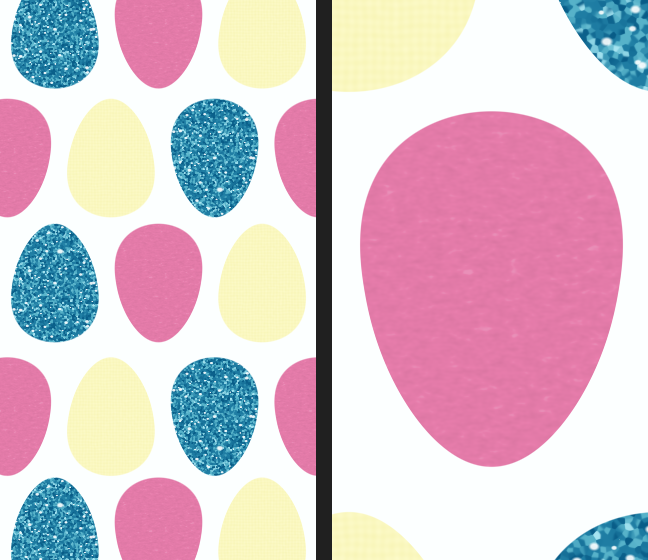
Left, the full canvas; right, a detail of the centre.
Write a WebGL 2 fragment shader that draws this pattern.

```glsl
#version 300 es
precision highp float;

uniform vec2 u_resolution;
out vec4 fragColor;

const vec3 WHITE = vec3(0.99, 1.0, 1.0);
const vec3 PINK = vec3(0.89, 0.48, 0.66);
const vec3 PALE_PINK = vec3(0.89, 0.67, 0.78);
const vec3 YELLOW = vec3(0.98, 0.97, 0.75);
const vec3 DEEP_BLUE = vec3(0.03, 0.36, 0.53);
const vec3 BLUE = vec3(0.12, 0.49, 0.64);
const vec3 LIGHT_BLUE = vec3(0.34, 0.70, 0.79);

vec2 hash2(vec2 p) {
    vec3 q = fract(p.xyx * vec3(0.1031, 0.1030, 0.0973));
    q += dot(q, q.yzx + 33.33);
    return fract((q.xx + q.yz) * q.zy);
}

float corner(vec2 cell, vec2 offset, vec2 f) {
    return dot(hash2(cell + offset) * 2.0 - 1.0, f - offset);
}

float gradientNoise(vec2 p) {
    vec2 i = floor(p), f = p - i;
    vec2 s = f * f * f * (f * (f * 6.0 - 15.0) + 10.0);
    return mix(mix(corner(i, vec2(0, 0), f), corner(i, vec2(1, 0), f), s.x),
               mix(corner(i, vec2(0, 1), f), corner(i, vec2(1, 1), f), s.x), s.y);
}

// Approximate signed distance to an egg whose narrow end points up
float eggDistance(vec2 p) {
    float t = p.y / 0.1875;
    float x = p.x / (0.1343 * max(1.0 - 0.23 * t, 0.3));
    return (sqrt(x * x + pow(abs(t), 2.2)) - 1.0) * 0.15;
}

vec3 flakeColor(float h) {
    vec3 c = mix(DEEP_BLUE, BLUE, smoothstep(0.0, 0.4, h));
    c = mix(c, LIGHT_BLUE, smoothstep(0.55, 0.75, h));
    return mix(c, vec3(0.66, 0.90, 0.95), smoothstep(0.88, 1.0, h));
}

vec3 glitter(vec2 p) {
    // Small flakes, blended by their distance
    vec2 g = p * 165.0, cell = floor(g);
    vec4 sum = vec4(0.0);
    for (int k = 0; k < 9; k++) {
        vec2 id = cell + vec2(k % 3 - 1, k / 3 - 1);
        vec2 d = g - id - hash2(id);
        float weight = exp(-9.0 * dot(d, d));
        sum += weight * vec4(flakeColor(hash2(id + 71.0).x), 1.0);
    }
    vec3 c = sum.rgb / max(sum.a, 1e-6);

    // Sparse white sparkles
    g = p * 46.0;
    cell = floor(g);
    float spark = 0.0;
    for (int k = 0; k < 9; k++) {
        vec2 id = cell + vec2(k % 3 - 1, k / 3 - 1);
        vec2 h = hash2(id + 17.0);
        float radius = step(0.55, h.x) * mix(0.12, 0.32, h.y * h.y);
        float d = length((g - id - hash2(id)) * vec2(0.85, 1.1));
        spark = max(spark, 1.0 - smoothstep(radius * 0.4, radius + 0.02, d));
    }
    // One larger glint near the narrow end
    float glint = length((p - vec2(0.017, 0.1)) * vec2(0.8, 1.1));
    spark = max(spark, 1.0 - smoothstep(0.004, 0.011, glint));
    return mix(c, WHITE, 0.9 * spark);
}

vec3 paper(vec2 p) {
    float fibre = gradientNoise(p * vec2(60.0, 130.0))
                + 0.7 * gradientNoise(p * vec2(150.0, 260.0) + 9.0);
    vec3 c = PINK * (1.0 + 0.05 * fibre);
    return mix(c, PALE_PINK, 0.35 * smoothstep(0.3, 0.8, fibre));
}

vec3 linen(vec2 p) {
    vec2 thread = sin(p * 650.0 + 2.0 * gradientNoise(p * 30.0));
    float weave = 0.5 * (thread.x + thread.y) + gradientNoise(p * vec2(110.0, 90.0));
    return YELLOW * (1.0 + weave * vec3(0.006, 0.007, 0.03));
}

void main() {
    vec2 uv = gl_FragCoord.xy / u_resolution.x;
    float pixel = 1.0 / u_resolution.x;
    vec3 color = WHITE;

    // Staggered rows; each shifts the order of the three materials
    for (int row = 0; row < 5; row++) {
        float odd = float(row % 2);
        float y = mix(0.8765, 0.8629, odd) + float(row - 2) * mix(0.4016, 0.4091, odd);
        float x = uv.x - mix(0.1736, 0.0231, odd);
        float column = round(x / 0.328);
        float kind = mod(column + odd, 3.0);
        vec2 p = vec2(x - column * 0.328, uv.y - y);

        // Pink eggs hang upside down, glitter eggs do so in odd rows
        bool flipped = kind == 1.0 || (kind == 0.0 && odd == 1.0);
        if (flipped) p.y = -p.y;

        float d = eggDistance(p);
        if (d > pixel) continue;
        vec3 fill = kind == 0.0 ? glitter(p) : kind == 1.0 ? paper(p) : linen(p);
        color = mix(color, fill, 1.0 - smoothstep(-0.75 * pixel, 0.75 * pixel, d));
    }
    fragColor = vec4(color, 1.0);
}
```
